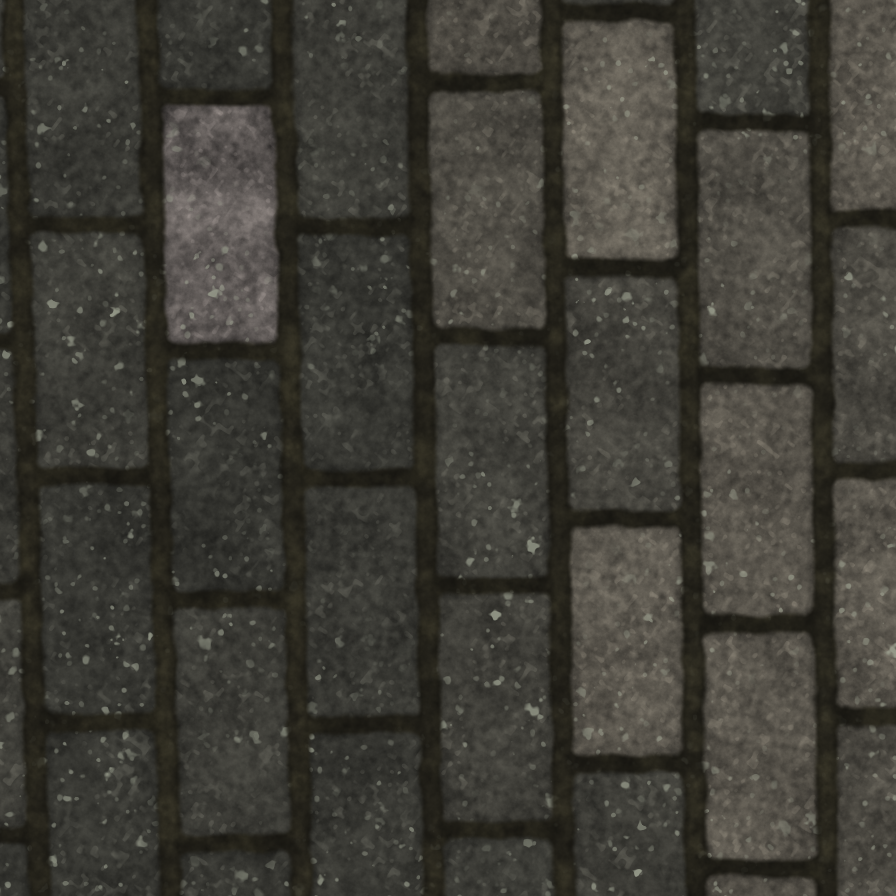
A Shadertoy shader for this texture:

```glsl
// Weathered grey paving bricks in leaning, staggered columns with dark mossy joints.

// Layout, in canvas heights, with y measured downward
const float COLUMN_START_TOP = 0.0143, COLUMN_START_BOTTOM = 0.0443;
const float COLUMN_PITCH_TOP = 0.1500, COLUMN_PITCH_BOTTOM = 0.1465;
const float ROWS_LINEAR = 3.459, ROWS_SQUARED = 0.134;   // rows shrink downward
const float STAGGER[8] = float[8](0.34, 0.875, 0.375, 0.885, 0.32, 0.047, 0.475, 0.853);
const vec2 JOINT_HALF = vec2(0.0120, 0.0095);
const float CORNER_RADIUS = 0.009;
const float EDGE_SOFTNESS = 0.0036;
const float EDGE_WOBBLE = 0.008;

// Brick tones
const float TONE_LEFT = 0.215, TONE_RIGHT = 0.305;
const float TONE_JITTER = 0.045;
const float TONE_ALTERNATION = 0.045, TONE_DRIFT = 0.022;
const vec2 BLEACHED_BRICK = vec2(1.0, 0.0);
const float BLEACHED_TONE = 0.385;
const float MOTTLE = 0.42, GRAIN = 0.62;

// Colours
const vec3 DARK_TINT = vec3(1.00, 1.00, 0.91);
const vec3 PALE_TINT = vec3(1.04, 0.99, 0.89);
const vec3 BLEACHED_TINT = vec3(1.04, 0.98, 0.95);
const vec3 JOINT_DARK = vec3(0.120, 0.113, 0.088);
const vec3 JOINT_MOSS = vec3(0.178, 0.168, 0.125);
const vec3 SPECK_COLOR = vec3(0.64, 0.66, 0.59);

float hash(vec2 p) {
    vec3 q = fract(p.xyx * vec3(0.1031, 0.1030, 0.0973));
    q += dot(q, q.yzx + 33.33);
    return fract((q.x + q.y) * q.z);
}

float valueNoise(vec2 p) {
    vec2 i = floor(p), f = fract(p);
    f = f * f * (3.0 - 2.0 * f);
    return mix(mix(hash(i), hash(i + vec2(1, 0)), f.x),
               mix(hash(i + vec2(0, 1)), hash(i + vec2(1, 1)), f.x), f.y);
}

float fbm(vec2 p) {
    float sum = 0.0, weight = 0.5;
    for (int i = 0; i < 4; i++) {
        sum += weight * valueNoise(p);
        p = mat2(1.6, 1.2, -1.2, 1.6) * p + 7.3;
        weight *= 0.5;
    }
    return sum / 0.9375;
}

float roundedBox(vec2 p, vec2 halfSize, float radius) {
    vec2 q = abs(p) - halfSize + radius;
    return length(max(q, 0.0)) + min(max(q.x, q.y), 0.0) - radius;
}

// Sparse pale grit: turned layers, the finer ones fainter
float specks(vec2 p) {
    float cover = 0.0, cellSize = 0.042;
    for (int i = 0; i < 3; i++) {
        float turn = 0.5 + 0.9 * float(i);
        vec2 q = mat2(cos(turn), sin(turn), -sin(turn), cos(turn)) * p / cellSize + 17.7 * float(i);
        vec2 id = floor(q);
        vec2 center = 0.24 + 0.52 * vec2(hash(id + 3.1), hash(id + 8.7));
        float radius = mix(0.08, 0.20, hash(id + 21.3)) + 0.03 * float(i);
        float d = length(fract(q) - center) + 0.22 * (valueNoise(p * 210.0) - 0.5);
        float present = step(hash(id + 40.9), 0.26);
        float dotMask = 1.0 - smoothstep(radius * 0.35, radius * 1.1, d);
        cover = max(cover, present * dotMask * mix(0.35, 1.0, hash(id + 5.5)) / (1.0 + 0.2 * float(i)));
        cellSize *= 0.6;
    }
    return cover;
}

// Tone grows to the right, where pale bricks alternate in a wave
float brickTone(vec2 id) {
    float tone = mix(TONE_LEFT, TONE_RIGHT, smoothstep(1.5, 4.5, id.x));
    float wave = TONE_ALTERNATION * cos(3.14159 * (0.5 * id.x + id.y))
               + TONE_DRIFT * (id.y - 1.0) * sin(1.5708 * (id.x - 4.0));
    tone += wave * smoothstep(2.0, 3.0, id.x);
    return tone + TONE_JITTER * (hash(id + 51.0) - 0.5);
}

void mainImage(out vec4 fragColor, in vec2 fragCoord) {
    vec2 p = fragCoord / iResolution.y;
    p.y = 1.0 - p.y;
    vec2 wobble = vec2(fbm(p * 38.0), fbm(p * 38.0 + 31.0)) - 0.5;
    vec2 w = p + EDGE_WOBBLE * wobble;

    // Brick index and position inside its cell
    float pitch = mix(COLUMN_PITCH_TOP, COLUMN_PITCH_BOTTOM, w.y);
    float u = (w.x - mix(COLUMN_START_TOP, COLUMN_START_BOTTOM, w.y)) / pitch;
    float column = floor(u);
    float v = w.y * (ROWS_LINEAR + ROWS_SQUARED * w.y) - STAGGER[int(mod(column + 1.0, 8.0))];
    vec2 id = vec2(column, floor(v));
    vec2 cell = vec2(pitch, 1.0 / (ROWS_LINEAR + 2.0 * ROWS_SQUARED * w.y));
    vec2 local = (fract(vec2(u, v)) - 0.5) * cell;
    float d = roundedBox(local, 0.5 * cell - JOINT_HALF, CORNER_RADIUS);

    // Stone face with stains, clumped grain and worn rims
    float bleached = 1.0 - step(0.5, distance(id, BLEACHED_BRICK));
    float tone = mix(brickTone(id), BLEACHED_TONE, bleached);
    vec3 tint = mix(DARK_TINT, PALE_TINT, smoothstep(0.20, 0.32, tone));
    tint = mix(tint, BLEACHED_TINT, bleached);
    float stain = fbm(p * 17.0 + hash(id) * 40.0) - 0.5;
    float grain = fbm(mat2(0.8, 0.6, -0.6, 0.8) * p * 125.0) - 0.5;
    tone *= 1.0 + MOTTLE * (1.0 + bleached) * stain + GRAIN * grain;
    float flecks = smoothstep(0.66, 0.88, valueNoise(mat2(0.6, 0.8, -0.8, 0.6) * p * 150.0 + 5.0));
    tone += 0.07 * flecks * smoothstep(0.3, 0.6, fbm(p * 22.0 + 90.0));
    tone *= mix(0.88, 1.0, smoothstep(0.0, 0.010, -d));
    vec3 stone = tone * tint;

    // Joints, deepest along the cross cuts
    vec3 joint = mix(JOINT_DARK, JOINT_MOSS, smoothstep(0.25, 0.85, fbm(p * 40.0 + 60.0)));
    float crossCut = smoothstep(0.003, 0.012, 0.5 * cell.x - abs(local.x));
    joint *= (1.0 + 0.55 * grain) * mix(1.08, 0.88, crossCut);

    float face = 1.0 - smoothstep(-EDGE_SOFTNESS, EDGE_SOFTNESS, d);
    vec3 color = mix(joint, stone, face);
    float grit = specks(p) * mix(0.12, 0.85, face) * smoothstep(0.15, 0.65, fbm(p * 9.0 + 4.0));
    fragColor = vec4(mix(color, SPECK_COLOR, grit), 1.0);
}
```
